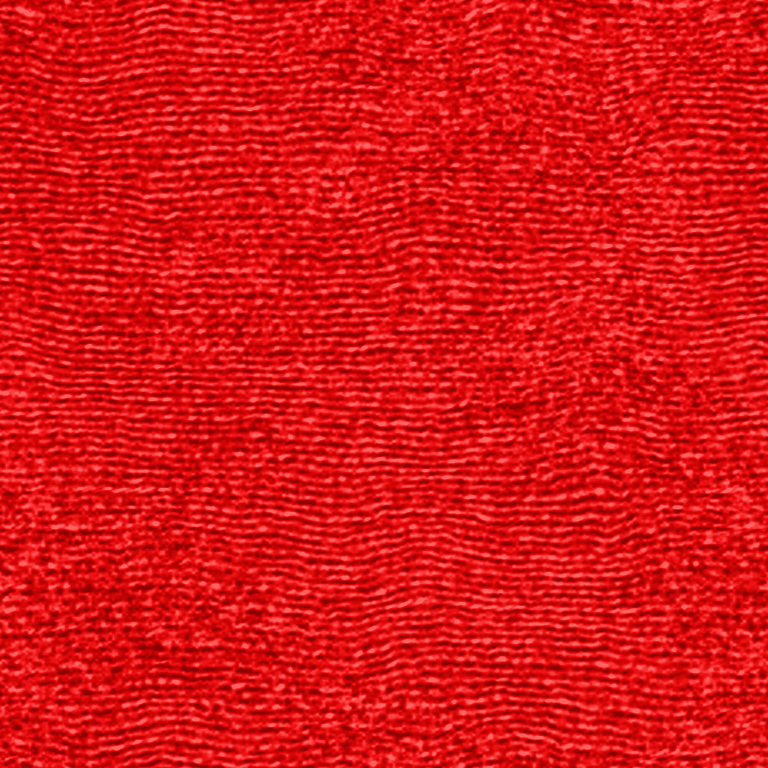
A WebGL 2 fragment shader for this texture:

```glsl
#version 300 es
precision highp float;
// Red knitted cloth: fine horizontal courses of short slanted stitches under fuzz.
// A tone is summed from course ridges, stitch highlights, pits and periodic noise,
// then passed through a colour ramp. The sheet tiles seamlessly.

uniform vec2 u_resolution;
out vec4 fragColor;

const float TAU = 6.2831853;
const vec2 STITCHES = vec2(52.0, 80.0);   // stitches across, courses up
const float SLANT = 0.45;                 // lean of a stitch to the right
const float ROW_WAVE = 0.5;               // course waviness, in courses
const float STITCH_JITTER = 0.9;          // sideways wander, in stitches
const float RIDGE = 0.72;                 // strength of the course lines
const float HIGHLIGHT = 2.1;
const float PIT = 1.9;
const float FUZZ = 0.62;
const float WEAK_COURSE = 0.5;            // strength of every second course

const vec3 DEEP    = vec3(0.55, 0.00, 0.00);
const vec3 SHADE   = vec3(0.70, 0.01, 0.01);
const vec3 BODY    = vec3(0.82, 0.02, 0.02);
const vec3 BRIGHT  = vec3(0.93, 0.07, 0.08);
const vec3 SHEEN   = vec3(0.98, 0.22, 0.22);
const vec3 SPARKLE = vec3(1.00, 0.39, 0.38);

float hash(vec2 cell, float seed) {
    uvec2 q = uvec2(cell) + uvec2(uint(seed) * 7919u, uint(seed) * 104729u);
    uint h = q.x * 1597334673u ^ q.y * 3812015801u;
    h = (h ^ (h >> 15)) * 2246822519u;
    h = (h ^ (h >> 13)) * 3266489917u;
    return float((h ^ (h >> 16)) >> 8) / 16777216.0;
}

// Value noise that wraps after `cells`, scaled to about unit deviation.
float noise(vec2 uv, vec2 cells, float seed) {
    vec2 g = uv * cells;
    vec2 i = floor(g);
    vec2 f = g - i;
    f = f * f * (3.0 - 2.0 * f);
    float a = hash(mod(i, cells), seed);
    float b = hash(mod(i + vec2(1, 0), cells), seed);
    float c = hash(mod(i + vec2(0, 1), cells), seed);
    float d = hash(mod(i + vec2(1, 1), cells), seed);
    return (mix(mix(a, b, f.x), mix(c, d, f.x), f.y) - 0.5) * 4.6;
}

// Slanted soft spots on the stitch lattice, each with its own strength.
float stitchSpots(vec2 g, vec2 radius, float seed) {
    float course = mod(floor(g.y), STITCHES.y);
    float y = fract(g.y) - 0.5;
    float x = g.x - SLANT * y + 0.5 * mod(course, 2.0)
            + 0.35 * hash(vec2(0.0, course), seed);
    vec2 id = vec2(mod(floor(x), STITCHES.x), course);
    vec2 d = vec2(fract(x) - 0.5, y) / radius;
    float strength = 0.2 + 0.95 * hash(id, seed + 1.0);
    strength *= mix(1.0, WEAK_COURSE, mod(course, 2.0));
    return strength * exp(-dot(d, d));
}

// Colour stops placed so that a bell-shaped tone fills the palette evenly.
vec3 woolColour(float tone) {
    vec3 c = mix(DEEP, SHADE, smoothstep(-1.88, -1.06, tone));
    c = mix(c, BODY, smoothstep(-1.06, -0.31, tone));
    c = mix(c, BRIGHT, smoothstep(-0.31, 0.47, tone));
    c = mix(c, SHEEN, smoothstep(0.47, 1.28, tone));
    return mix(c, SPARKLE, smoothstep(1.28, 2.17, tone));
}

void main() {
    vec2 uv = gl_FragCoord.xy / u_resolution;

    // Courses drift gently and stitches wander sideways.
    vec2 g = uv * STITCHES;
    g.y += ROW_WAVE * noise(uv, vec2(9.0, 7.0), 1.0)
         + 0.1 * noise(uv, vec2(52.0, 40.0), 2.0);
    g.x += STITCH_JITTER * 0.4 * noise(uv, vec2(14.0, 40.0), 3.0);

    // Patches where the courses read clearly, between fuzzier ones.
    float clarity = smoothstep(-1.1, 1.1, noise(uv, vec2(4.0, 6.0), 4.0)
                  + 0.5 * noise(uv, vec2(11.0, 16.0), 5.0));

    // Ridges, highlights and the dark pits beneath them.
    float broken = 0.8 + 0.25 * noise(uv, vec2(34.0, 80.0), 6.0);
    float tone = -RIDGE * mix(0.45, 1.2, clarity) * broken * cos(TAU * g.y);
    tone += HIGHLIGHT * stitchSpots(g, vec2(0.30, 0.32), 10.0);
    tone -= PIT * stitchSpots(g + vec2(0.4, 0.5), vec2(0.36, 0.26), 20.0);

    // Fibre fuzz: two fine octaves, plus faint uneven dyeing.
    float fuzz = 0.75 * noise(uv, vec2(128.0, 150.0), 30.0)
               + 0.65 * noise(uv, vec2(230.0, 256.0), 31.0);
    tone += FUZZ * mix(1.15, 0.8, clarity) * fuzz;
    tone += 0.1 * noise(uv, vec2(7.0, 9.0), 32.0);

    fragColor = vec4(woolColour(tone), 1.0);
}
```
